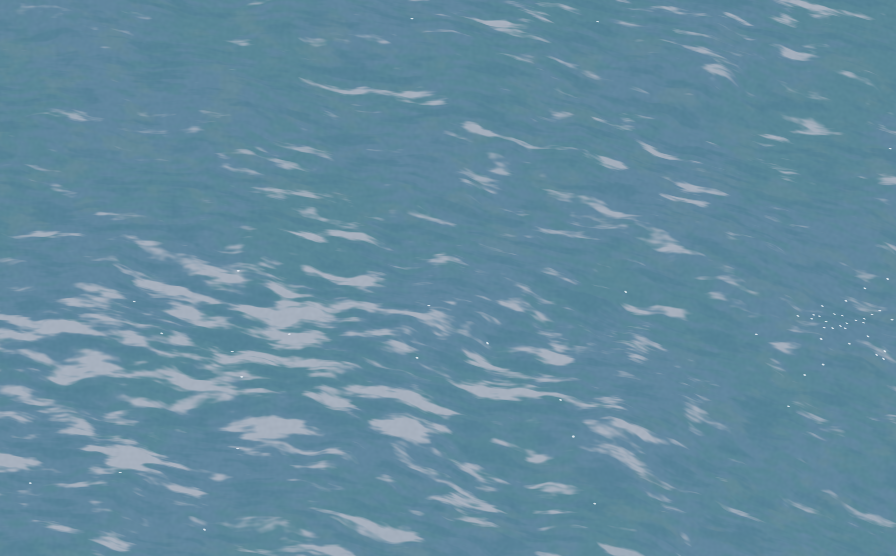
Reproduce this texture procedurally as a WebGL 1 fragment shader.

```glsl
precision highp float;

uniform vec2 u_resolution;

const vec3 DEEP_WATER = vec3(0.325, 0.505, 0.590);
const vec3 TEAL_WATER = vec3(0.352, 0.533, 0.598);
const vec3 BLUE_WATER = vec3(0.382, 0.532, 0.628);
const vec3 SILT_WATER = vec3(0.405, 0.550, 0.598);
const vec3 SKY_SHEEN = vec3(0.655, 0.695, 0.748);
const vec3 GLINT = vec3(0.90, 0.92, 0.94);

vec2 hash2(vec2 p) {
  vec3 h = fract(p.xyx * vec3(0.1031, 0.1030, 0.0973));
  h += dot(h, h.yzx + 33.33);
  return fract((h.xx + h.yz) * h.zy);
}

float corner(vec2 cell, vec2 offset) {
  return dot(hash2(cell) * 2.0 - 1.0, offset);
}

// Gradient noise centred on zero
float noise(vec2 p) {
  vec2 i = floor(p);
  vec2 f = p - i;
  vec2 w = f * f * f * (f * (f * 6.0 - 15.0) + 10.0);
  vec2 e = vec2(1.0, 0.0);
  float low = mix(corner(i, f), corner(i + e.xy, f - e.xy), w.x);
  float high = mix(corner(i + e.yx, f - e.yx), corner(i + e.xx, f - e.xx), w.x);
  return mix(low, high, w.y);
}

float fbm(vec2 p) {
  float sum = 0.0;
  float weight = 0.55;
  for (int octave = 0; octave < 4; octave++) {
    sum += weight * noise(p);
    p = p * 1.93 + vec2(17.3, 41.7);
    weight *= 0.55;
  }
  return sum;
}

vec2 rotate(vec2 p, float angle) {
  float c = cos(angle);
  float s = sin(angle);
  return vec2(c * p.x - s * p.y, s * p.x + c * p.y);
}

float patchAt(vec2 uv, vec2 center, vec2 radius) {
  vec2 d = (uv - center) / radius;
  return exp(-dot(d, d));
}

// Where the wind roughens the surface
float roughness(vec2 uv) {
  float rough = patchAt(uv, vec2(0.24, 0.40), vec2(0.34, 0.17));
  rough += 0.60 * patchAt(uv, vec2(0.05, 0.15), vec2(0.38, 0.24));
  rough += 0.75 * patchAt(uv, vec2(0.68, 1.02), vec2(0.36, 0.09));
  rough += 0.45 * patchAt(uv, vec2(0.58, 0.30), vec2(0.26, 0.24));
  rough += 0.30 * patchAt(uv, vec2(0.85, 0.68), vec2(0.22, 0.28));
  rough += 0.30 * patchAt(uv, vec2(0.42, 0.80), vec2(0.22, 0.08));
  return min(rough, 1.05);
}

// Shear that tilts the ripples more steeply toward the right
vec2 rippleSpace(vec2 p) {
  float bend = 0.08 * p.x + 0.10 * p.x * p.x;
  float wobble = 0.045 * noise(p * vec2(4.0, 6.0)) + 0.014 * noise(p * vec2(13.0, 19.0));
  return vec2(p.x - 0.25 * p.y, p.y * (1.0 + 0.15 * p.y) + bend + wobble);
}

// Tiny bright flecks, at most one in each cell
float glints(vec2 p, float scale, float chance) {
  vec2 cell = floor(p * scale);
  vec2 seed = hash2(cell + 71.0);
  vec2 center = 0.3 + 0.4 * hash2(cell + 19.0);
  vec2 d = (fract(p * scale) - center) * vec2(1.0, 1.6);
  return step(seed.x, chance) * smoothstep(0.30, 0.08, length(d));
}

void main() {
  vec2 uv = gl_FragCoord.xy / u_resolution;
  vec2 p = gl_FragCoord.xy / u_resolution.y;
  vec2 q = rippleSpace(p);
  float rough = roughness(uv);

  // Long slanted swell gathers the ripples into crests
  float swell = fbm(rotate(p, 0.48) * vec2(2.6, 9.0) + 5.0);
  float ripple = 1.75 * fbm(q * vec2(8.0, 31.0));
  float chop = noise(q * vec2(24.0, 66.0) + 9.0);

  // Open water with cloudy silt and dark troughs
  float cloud = fbm(p * vec2(3.0, 4.5) + 31.0);
  float mottle = fbm(rotate(p, 0.25) * vec2(13.0, 24.0) + 53.0);
  float calm = 1.0 - smoothstep(0.1, 0.7, rough);
  vec3 color = mix(TEAL_WATER, BLUE_WATER, smoothstep(-0.15, 0.2, cloud + 0.5 * chop + 0.1 * rough));
  color = mix(color, SILT_WATER, 0.6 * calm * smoothstep(0.0, 0.25, mottle));
  color = mix(color, DEEP_WATER, 0.7 * smoothstep(0.02, 0.40, -ripple - 0.3 * swell));

  // Pale sky reflected on the ripple faces
  float threshold = 0.39 - 0.37 * rough - 0.65 * swell;
  float sheen = smoothstep(threshold - 0.08, threshold + 0.27, ripple + 0.16 * chop);
  color = mix(color, SKY_SHEEN, sheen * (0.86 + 0.14 * smoothstep(0.0, 0.4, rough)));

  // Sun flecks and fine surface grain
  float sunny = patchAt(uv, vec2(0.95, 0.41), vec2(0.05, 0.05));
  color = mix(color, GLINT, 0.9 * glints(q, 75.0, 0.004 * rough * rough + 0.30 * sunny));
  color += 0.016 * noise(p * 120.0) + 0.012 * noise(q * vec2(45.0, 100.0));

  gl_FragColor = vec4(color, 1.0);
}
```
